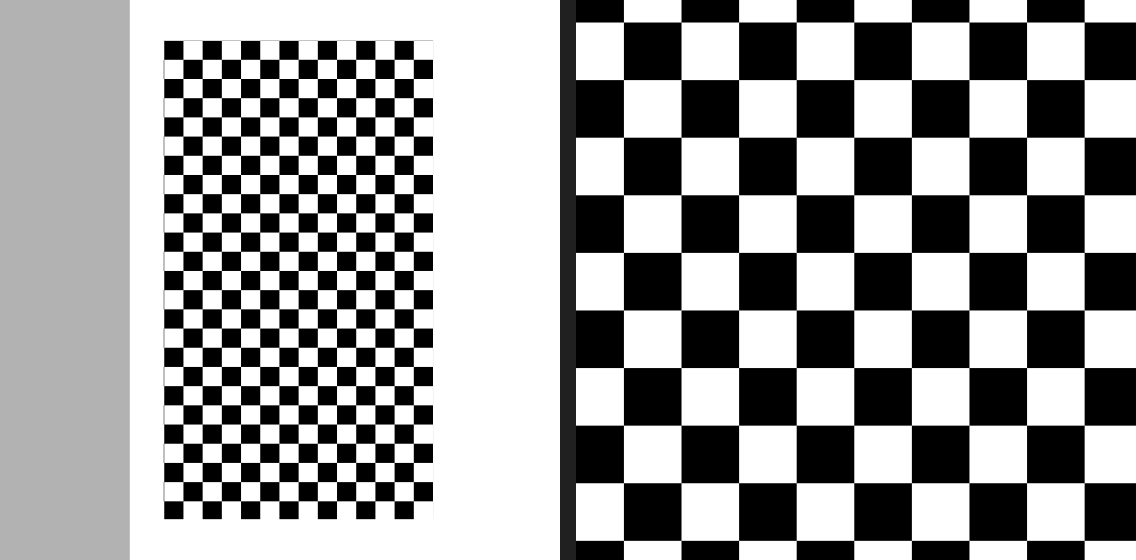
Left, the full canvas; right, a detail of the centre.
A Shadertoy shader for this pattern:

```glsl
// Black and white checkerboard panel on white, beside a plain grey band on the left.

// Pixel coverage of the part of an axis that lies beyond an edge.
vec2 coverage(vec2 distanceInside) {
    return clamp(distanceInside * iResolution.xy + 0.5, 0.0, 1.0);
}

// Smoothed checker: 1 on dark cells, 0 on light ones; p is in canvas units.
float checker(vec2 p, float cell) {
    // Signed distance to the nearest cell border, flipping sign every cell
    vec2 wave = abs(mod(p / cell - 0.5, 2.0) - 1.0) - 0.5;
    vec2 parity = clamp(wave * cell * iResolution.xy * 2.0, -1.0, 1.0);
    return 0.5 + 0.5 * parity.x * parity.y;
}

void mainImage(out vec4 fragColor, in vec2 fragCoord) {
    vec2 uv = fragCoord / iResolution.xy;

    // Grey band on the left, white elsewhere
    float band = coverage(vec2(0.2318 - uv.x)).x;
    vec3 color = mix(vec3(1.0), vec3(0.7), band);

    // Panel of 14 by 25 cells: a sliver of the next column shows on the left,
    // and the bottom row is cut slightly short
    vec2 inside = coverage(uv - vec2(0.2924, 0.0729))
                * coverage(vec2(0.7733, 0.9275) - uv);
    float dark = checker(vec2(uv.x - 0.2933, 0.9275 - uv.y), 0.03428);
    color = mix(color, vec3(0.0), dark * inside.x * inside.y);

    fragColor = vec4(color, 1.0);
}
```
